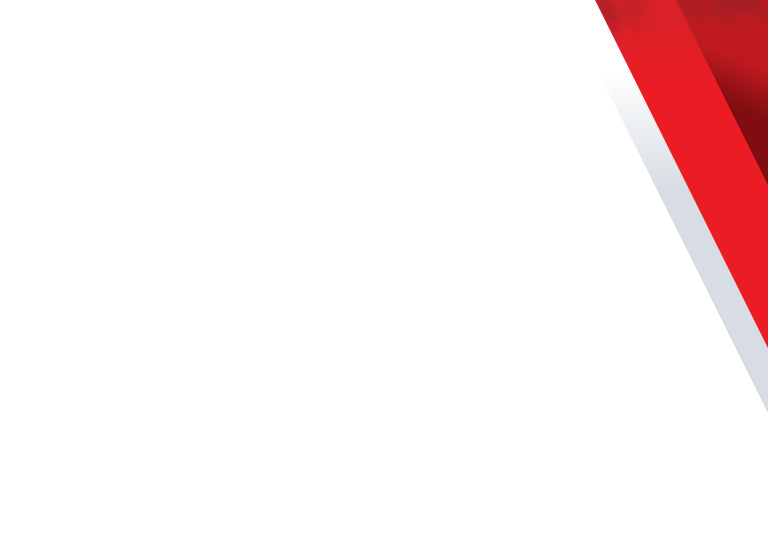
A Shadertoy shader for this background:

```glsl
// Draws a white page with slanted red, dark red and pale grey bands in the upper right corner.

const float ASPECT = 64.0 / 45.0;   // layout width over height
const float SLANT = 0.497;          // horizontal run per unit of drop
const float GREY_EDGE = 0.3802;     // band offsets, measured left from the top right corner
const float RED_EDGE = 0.3204;
const float DARK_EDGE = 0.1704;
const vec2 GREY_FADE = vec2(0.13, 0.35);
const vec2 SHADOW_FADE = vec2(0.11, 0.24);
const float GRAIN_SCALE = 26.0;

const vec3 PAPER = vec3(1.0);
const vec3 GREY = vec3(0.843, 0.867, 0.890);
const vec3 RED = vec3(0.925, 0.110, 0.141);
const vec3 DULL_RED = vec3(0.850, 0.130, 0.155);
const vec3 CRIMSON = vec3(0.755, 0.105, 0.125);
const vec3 SHADOW = vec3(0.500, 0.050, 0.062);
const vec3 SMUDGE = vec3(0.560, 0.130, 0.155);

float hash(vec2 cell) {
    vec3 p = fract(vec3(cell.xyx) * 0.1031);
    p += dot(p, p.yzx + 33.33);
    return fract((p.x + p.y) * p.z);
}

float valueNoise(vec2 p) {
    vec2 cell = floor(p);
    vec2 f = fract(p);
    f = f * f * (3.0 - 2.0 * f);
    float low = mix(hash(cell), hash(cell + vec2(1.0, 0.0)), f.x);
    float high = mix(hash(cell + vec2(0.0, 1.0)), hash(cell + vec2(1.0)), f.x);
    return mix(low, high, f.y);
}

float fbm(vec2 p) {
    float sum = 0.0;
    float amplitude = 0.5;
    for (int octave = 0; octave < 4; octave++) {
        sum += amplitude * valueNoise(p);
        p = p * 2.03 + 7.1;
        amplitude *= 0.5;
    }
    return sum;
}

// Coverage of the region to the right of a slanted edge
float bandMask(float offset, float edge, float pixel) {
    float dist = (offset - edge) / length(vec2(1.0, SLANT));
    return clamp(0.5 - dist / pixel, 0.0, 1.0);
}

void mainImage(out vec4 fragColor, in vec2 fragCoord) {
    // Distances left of and below the top right corner, in canvas heights
    vec2 corner = (1.0 - fragCoord / iResolution.xy) * vec2(ASPECT, 1.0);
    float pixel = 1.0 / iResolution.y;
    float offset = corner.x + SLANT * corner.y;
    float grain = smoothstep(0.3, 0.7, fbm(corner * GRAIN_SCALE));

    // Grey band, fading out toward the top
    float greyFade = clamp((corner.y - GREY_FADE.x) / (GREY_FADE.y - GREY_FADE.x), 0.0, 1.0);
    vec3 color = mix(PAPER, GREY, greyFade * bandMask(offset, GREY_EDGE, pixel));

    // Red band, smudged near its top left end
    vec3 red = mix(DULL_RED, RED, smoothstep(0.0, 0.19, corner.y));
    float smudge = 1.0 - smoothstep(0.0, 0.12, length(corner - vec2(0.31, 0.0)));
    red = mix(red, SMUDGE, 0.65 * smudge * grain);
    color = mix(color, red, bandMask(offset, RED_EDGE, pixel));

    // Dark corner, with a slanted shadow below and grain along the top
    float shadow = smoothstep(SHADOW_FADE.x, SHADOW_FADE.y, corner.y + 0.4 * corner.x);
    vec3 dark = mix(CRIMSON, SHADOW, shadow);
    float topGrain = 1.0 - smoothstep(0.0, 0.07, corner.y);
    dark = mix(dark, SMUDGE, topGrain * (0.2 + 0.4 * grain));
    color = mix(color, dark, bandMask(offset, DARK_EDGE, pixel));

    fragColor = vec4(color, 1.0);
}
```
